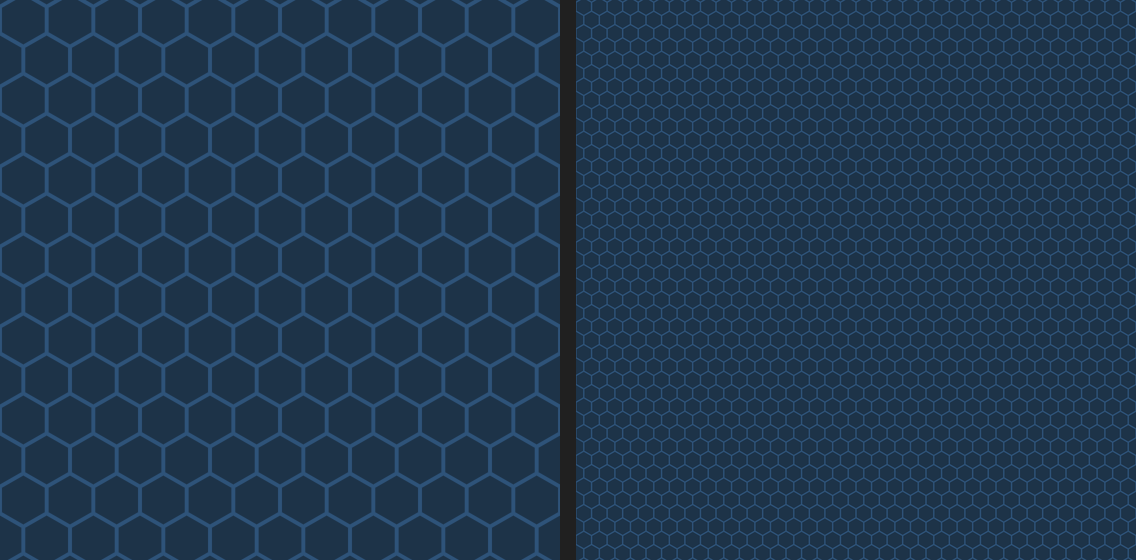
Left: one tile. Right: repeated 3 by 3.
This pattern is drawn by a Shadertoy shader. Its source:

```glsl
// Seamless honeycomb of dark blue hexagons with lighter blue outlines.

const float COLUMNS    = 12.0;                  // hexagons across
const float ROWS       = 14.0;                  // staggered rows, must be even
const float LINE_WIDTH = 0.084;                 // in hexagon widths
const vec3  FILL_COLOR = vec3(0.112, 0.200, 0.284);
const vec3  LINE_COLOR = vec3(0.180, 0.325, 0.475);

const float ROW_PITCH  = 0.5 * sqrt(3.0);       // row spacing in hexagon widths
const vec2  PERIOD     = vec2(1.0, 2.0 * ROW_PITCH);

// Offset from the nearest centre of two interleaved rectangular lattices.
vec2 hexOffset(vec2 p) {
    vec2 a = mod(p + 0.5 * PERIOD, PERIOD) - 0.5 * PERIOD;
    vec2 b = mod(p, PERIOD) - 0.5 * PERIOD;
    return dot(a, a) < dot(b, b) ? a : b;
}

// Distance to the outline of a pointy-top hexagon of unit width, from inside.
float edgeDistance(vec2 offset) {
    vec2 q = abs(offset);
    return 0.5 - max(q.x, dot(q, vec2(0.5, ROW_PITCH)));
}

void mainImage(out vec4 fragColor, in vec2 fragCoord) {
    vec2 uv = fragCoord / iResolution.xy;

    // Cell space: the lowest row is centred half a row above the bottom edge.
    vec2 p = vec2(uv.x * COLUMNS, (uv.y * ROWS - 0.5) * ROW_PITCH);
    float d = edgeDistance(hexOffset(p));

    // Outline, smoothed over about one pixel.
    float pixel = COLUMNS / iResolution.x;
    float line = 1.0 - smoothstep(-0.7 * pixel, 0.7 * pixel, d - 0.5 * LINE_WIDTH);

    fragColor = vec4(mix(FILL_COLOR, LINE_COLOR, line), 1.0);
}
```
